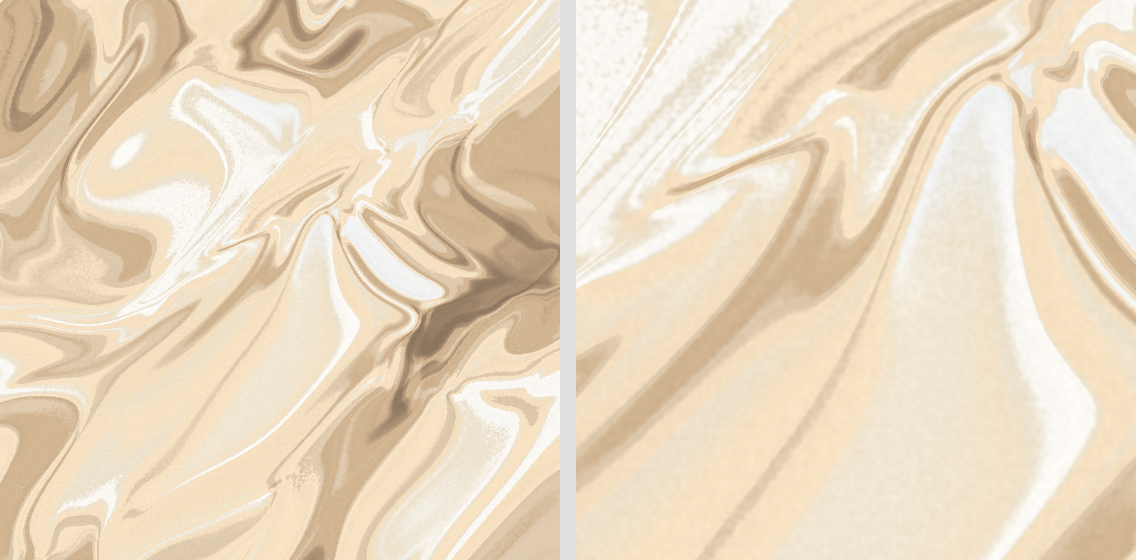
Left, the full canvas; right, a detail of the centre.
Write a three.js fragment shader that draws this texture.

```glsl
varying vec2 vUv;

#define FLOW_ANGLE 0.8
#define FLOW_SCALE vec2(2.3, 4.7)
#define FOLD_AMOUNT 1.1
#define BAND_COUNT 9.0
#define BAND_STRENGTH 0.85
#define VEIN_WIDTH 0.036
#define THREAD_COUNT 24.0
#define THREAD_STRENGTH 0.14
#define CONTRAST 5.3
#define GRAIN_SCALE 250.0
#define GRAIN_AMOUNT 0.03
#define SEED vec2(13.7, 4.3)

const vec3 UMBER = vec3(0.54, 0.455, 0.37);
const vec3 BROWN = vec3(0.69, 0.58, 0.465);
const vec3 TAN = vec3(0.82, 0.71, 0.57);
const vec3 BEIGE = vec3(0.87, 0.79, 0.68);
const vec3 CREAM = vec3(0.965, 0.882, 0.76);
const vec3 IVORY = vec3(0.93, 0.89, 0.81);
const vec3 WHITE = vec3(0.98, 0.97, 0.95);
const vec3 COOL_WHITE = vec3(0.89, 0.91, 0.935);

vec2 hashGradient(vec2 cell) {
  vec3 h = fract(cell.xyx * vec3(0.1031, 0.1030, 0.0973));
  h += dot(h, h.yzx + 33.33);
  float angle = 6.28318 * fract((h.x + h.y) * h.z);
  return vec2(cos(angle), sin(angle));
}

// Gradient noise centred on zero
float noise(vec2 p) {
  vec2 i = floor(p);
  vec2 f = p - i;
  vec2 w = f * f * f * (f * (f * 6.0 - 15.0) + 10.0);
  vec2 e = vec2(0.0, 1.0);
  float a = dot(hashGradient(i), f);
  float b = dot(hashGradient(i + e.yx), f - e.yx);
  float c = dot(hashGradient(i + e.xy), f - e.xy);
  float d = dot(hashGradient(i + e.yy), f - e.yy);
  return mix(mix(a, b, w.x), mix(c, d, w.x), w.y);
}

// Stretch along the diagonal, then fold repeatedly
vec2 marbleFlow(vec2 uv) {
  float c = cos(FLOW_ANGLE);
  float s = sin(FLOW_ANGLE);
  vec2 q = vec2(c * uv.x + s * uv.y, c * uv.y - s * uv.x) * FLOW_SCALE + SEED;
  float amount = FOLD_AMOUNT;
  float scale = 0.75;
  for (int i = 0; i < 4; i++) {
    vec2 p = q * scale + float(i) * 7.31;
    q += amount * vec2(noise(p), noise(p.yx + 31.7));
    amount *= 0.52;
    scale *= 1.7;
  }
  return q;
}

// Thin line where a field crosses a level
float vein(float field, float level) {
  return 1.0 - smoothstep(0.3 * VEIN_WIDTH, VEIN_WIDTH, abs(field - level));
}

// Pigment from dark (0) to light (1), with edges of a given softness
vec3 pigment(float t, float soft) {
  vec3 col = mix(UMBER, BROWN, smoothstep(-0.01, 0.09, t));
  col = mix(col, TAN, smoothstep(-1.3 * soft, 1.3 * soft, t - 0.125));
  col = mix(col, BEIGE, smoothstep(-soft, soft, t - 0.375));
  col = mix(col, CREAM, smoothstep(-soft, soft, t - 0.535));
  col = mix(col, IVORY, smoothstep(-soft, soft, t - 0.8));
  return mix(col, WHITE, smoothstep(-soft, soft, t - 0.866));
}

void main() {
  vec2 q = marbleFlow(vUv);

  // Broad pools of paint
  float field = noise(q * 0.85) + 0.35 * noise(q * 1.7 + 17.0);

  // Fine layers running along the pool borders
  float bandMask = smoothstep(-0.3, 0.25, noise(q * 0.7 + 41.0));
  float slow = noise(q * 0.6 + 5.0) * 2.0 + 3.5;
  float threads = noise(vec2(field * THREAD_COUNT, slow + 11.0));
  field += BAND_STRENGTH * bandMask * noise(vec2(field * BAND_COUNT, slow));

  // Two sets of paired dark and pale veins
  for (int i = 0; i < 2; i++) {
    vec2 shift = vec2(63.0, 29.0) + float(i) * 18.4;
    float veinField = noise(q * 0.7 + shift);
    float veinMask = smoothstep(-0.25, 0.2, noise(q * 0.8 + shift.yx));
    field += veinMask * (0.3 * vein(veinField, 0.075) - 0.3 * vein(veinField, 0.0));
  }

  // Equalise the tones, then add threads and grain
  float tone = 1.0 / (1.0 + exp(-CONTRAST * (field + 0.01)));
  float grain = noise(vUv * GRAIN_SCALE) + 0.6 * noise(vUv * GRAIN_SCALE * 0.47 + 9.0);
  float speckle = 0.35 + smoothstep(0.0, 0.35, noise(vUv * 4.0 + 23.0));
  tone += THREAD_STRENGTH * threads * smoothstep(0.0, 0.3, tone);
  tone += GRAIN_AMOUNT * speckle * grain * smoothstep(0.0, 0.2, tone);

  float soft = mix(0.02, 0.06, smoothstep(-0.3, 0.3, noise(vUv * 5.0 + 51.0)));
  vec3 col = pigment(tone, soft);

  // Cool cast in part of the white paint
  float cool = smoothstep(0.0, 0.35, noise(q * 1.2 + 71.0));
  col = mix(col, COOL_WHITE, 0.6 * cool * smoothstep(0.8, 0.92, tone));

  col += 0.02 * grain + 0.03 * threads;
  gl_FragColor = vec4(clamp(col, 0.0, 1.0), 1.0);
}
```
